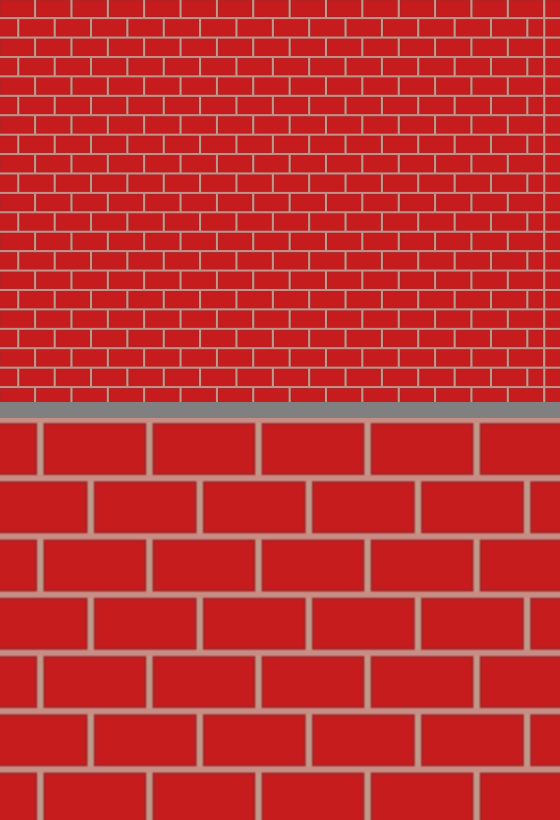
Top, the full canvas; bottom, a detail of the centre.
Reproduce this pattern procedurally as a WebGL 1 fragment shader.

```glsl
precision highp float;
// Red brick wall in running bond with thin pale mortar and darkened brick rims.

uniform vec2 u_resolution;

// Lengths are fractions of the canvas height, measured from the top left.
const vec2 PITCH = vec2(0.09045, 0.0483);  // brick plus one joint
const float FIRST_BED = 0.0451;            // first horizontal joint
const float HEAD_EVEN = 0.0873;            // first vertical joint, even courses
const float HEAD_ODD = 0.0455;             // first vertical joint, odd courses
const float SEAM_X = 1.354;                // joint crossing every course
const float MORTAR_HALF = 0.0026;
const float MORTAR_SOFT = 0.0029;
const float RIM_HALF = 0.0047;
const float RIM_SOFT = 0.0016;

const vec3 BRICK = vec3(0.775, 0.110, 0.118);
const vec3 RIM = vec3(0.665, 0.140, 0.150);
const vec3 BED_MORTAR = vec3(0.780, 0.555, 0.520);
const vec3 HEAD_MORTAR = vec3(0.750, 0.600, 0.540);

// Distance to the nearest of a series of evenly spaced lines.
float lineDistance(float x, float first, float pitch) {
  return abs(fract((x - first) / pitch + 0.5) - 0.5) * pitch;
}

// Coverage of a band around a line, softened by at least one pixel.
float band(float distanceToLine, float halfWidth, float softness) {
  float blur = 0.5 * max(softness, 1.0 / u_resolution.y);
  return 1.0 - smoothstep(halfWidth - blur, halfWidth + blur, distanceToLine);
}

void main() {
  vec2 p = gl_FragCoord.xy / u_resolution.y;
  p.y = 1.0 - p.y;

  // Alternate courses shift their vertical joints.
  float course = floor((p.y - FIRST_BED) / PITCH.y) + 1.0;
  float headStart = mix(HEAD_EVEN, HEAD_ODD, mod(course, 2.0));

  float bed = lineDistance(p.y, FIRST_BED, PITCH.y);
  float head = lineDistance(p.x, headStart, PITCH.x);
  head = min(head, abs(p.x - SEAM_X));

  // Brick face, dark rim, then the two kinds of joint.
  vec3 color = mix(BRICK, RIM, band(min(bed, head), RIM_HALF, RIM_SOFT));
  color = mix(color, HEAD_MORTAR, band(head, MORTAR_HALF, MORTAR_SOFT));
  color = mix(color, BED_MORTAR, band(bed, MORTAR_HALF, MORTAR_SOFT));

  gl_FragColor = vec4(color, 1.0);
}
```
